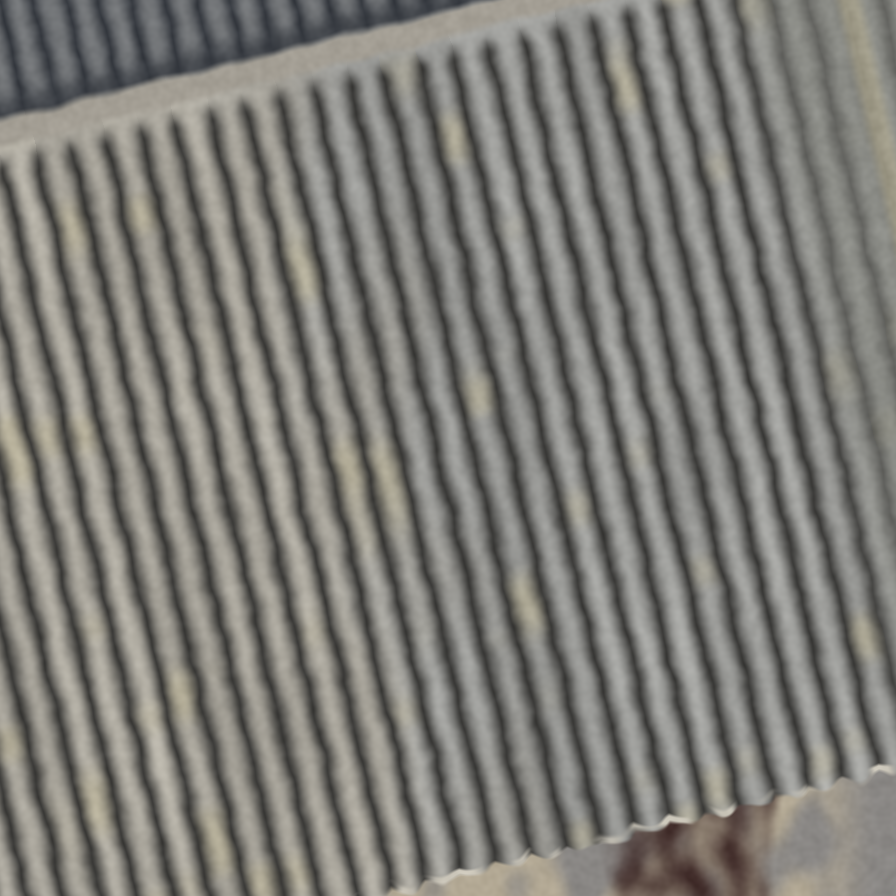
A WebGL 1 fragment shader for this texture:

```glsl
precision highp float;

uniform vec2 u_resolution;

const float TAU = 6.2831853;
const float RIBS = 24.4;       // ribs per canvas width
const float LEAN = 0.235;      // sideways drift of a rib per unit of descent
const float PITCH = 0.245;     // rise of ridge and eave per unit of width
const float RIDGE = 0.150;
const float EAVE = 1.100;

const vec3 GROOVE = vec3(0.215, 0.213, 0.205);
const vec3 WARM_SHEET = vec3(0.685, 0.670, 0.630);
const vec3 COOL_SHEET = vec3(0.630, 0.632, 0.620);
const vec3 FLAT_SHEET = vec3(0.530, 0.535, 0.510);
const vec3 STAIN = vec3(0.730, 0.700, 0.590);
const vec3 CAP = vec3(0.640, 0.620, 0.580);
const vec3 FAR_DARK = vec3(0.200, 0.215, 0.240);
const vec3 FAR_LIGHT = vec3(0.460, 0.470, 0.480);
const vec3 SAND = vec3(0.700, 0.660, 0.580);
const vec3 PAVING = vec3(0.540, 0.530, 0.520);
const vec3 RUST = vec3(0.250, 0.170, 0.160);

float hash1(float n) {
  return fract(sin(n * 91.345) * 4375.85);
}

vec2 gradientAt(vec2 cell) {
  float a = TAU * fract(sin(dot(cell, vec2(127.1, 311.7))) * 43758.5);
  return vec2(cos(a), sin(a));
}

float gradientNoise(vec2 p) {
  vec2 i = floor(p);
  vec2 f = p - i;
  vec2 w = f * f * f * (f * (f * 6.0 - 15.0) + 10.0);
  vec2 e = vec2(1.0, 0.0);
  float a = dot(gradientAt(i), f);
  float b = dot(gradientAt(i + e.xy), f - e.xy);
  float c = dot(gradientAt(i + e.yx), f - e.yx);
  float d = dot(gradientAt(i + e.xx), f - e.xx);
  return mix(mix(a, b, w.x), mix(c, d, w.x), w.y);
}

// Rounded rib crest with a narrow groove at each whole number.
float ribProfile(float k) {
  return pow(0.5 - 0.5 * cos(TAU * k) + 0.003, 0.55);
}

float band(float x, float lo, float hi, float soft) {
  return smoothstep(lo - soft, lo + soft, x) * (1.0 - smoothstep(hi - soft, hi + soft, x));
}

// roof.x runs across the ribs, roof.y from ridge to eave.
vec3 mainSheet(vec2 roof, float k) {
  float rib = floor(k);
  float flatten = smoothstep(0.79, 0.88, roof.x);
  float wear = gradientNoise(vec2(roof.x * 9.0, roof.y * 5.0));
  float cool = smoothstep(0.18, 0.40, roof.x + 0.15 * wear);
  vec3 crest = mix(WARM_SHEET, COOL_SHEET, cool);
  crest *= 1.0 + 0.08 * (hash1(rib) - 0.5) + 0.10 * wear;

  // Pale stains lie in short runs along single ribs.
  float run = gradientNoise(vec2(rib * 3.7 + 0.5, roof.y * 9.0));
  crest = mix(crest, STAIN, 0.65 * smoothstep(0.22, 0.50, run));
  crest = mix(crest, FLAT_SHEET, 0.75 * flatten);

  float profile = mix(ribProfile(k), 1.0, 0.5 * flatten);
  profile = mix(1.0, profile, smoothstep(RIDGE + 0.015, RIDGE + 0.045, roof.y));
  vec3 color = mix(GROOVE, crest, profile);
  return mix(color, STAIN, 0.6 * band(roof.x, 0.935, 0.960, 0.008));
}

vec3 farSheet(float k, float v) {
  vec3 color = mix(FAR_DARK, FAR_LIGHT, ribProfile(k));
  return mix(color, FAR_DARK, 0.7 * smoothstep(RIDGE - 0.055, RIDGE - 0.020, v));
}

vec3 ground(vec2 p) {
  float blotch = gradientNoise(p * vec2(16.0, 12.0));
  vec3 color = mix(SAND, PAVING, smoothstep(-0.1, 0.35, blotch));
  color = mix(color, PAVING, smoothstep(0.90, 0.98, p.x));
  float shade = band(p.x + 0.02 * blotch, 0.69, 0.86, 0.012);
  float clutter = 0.6 + 0.9 * gradientNoise(p * vec2(30.0, 22.0) + 4.0);
  return mix(color, RUST, shade * clamp(clutter, 0.0, 1.0));
}

void main() {
  vec2 p = gl_FragCoord.xy / u_resolution;
  float soft = max(0.003, 1.0 / u_resolution.y);
  float descent = 1.0 - p.y;

  // Slanted roof axes, with ribs slightly bent by wear.
  vec2 roof = vec2(p.x - LEAN * descent, descent + PITCH * p.x);
  float bend = 0.10 * gradientNoise(p * 22.0) + 0.06 * gradientNoise(p * 48.0);
  float k = roof.x * RIBS + bend;

  vec3 color = mainSheet(roof, k);

  // Ridge cap and the shaded roof behind it.
  float ridge = roof.y + 0.006 * gradientNoise(p * 25.0);
  color = mix(color, CAP, band(ridge, RIDGE - 0.015, RIDGE + 0.014, 0.006));
  color = mix(farSheet(k * 1.12, roof.y), color, smoothstep(RIDGE - 0.022, RIDGE - 0.010, ridge));

  // Scalloped eave with a bright broken lip.
  float eave = roof.y - 0.007 * ribProfile(k) + 0.008 * gradientNoise(p * 40.0);
  float lip = band(eave, EAVE - 0.007, EAVE + 0.002, soft);
  color = mix(color, ground(p), smoothstep(EAVE - soft, EAVE + soft, eave));
  color = mix(color, vec3(0.80, 0.78, 0.73), lip * smoothstep(-0.1, 0.3, gradientNoise(p * 28.0)));

  // Fine mottling over everything.
  color += 0.035 * gradientNoise(p * 60.0) + 0.025 * gradientNoise(p * 130.0);
  gl_FragColor = vec4(clamp(color, 0.0, 1.0), 1.0);
}
```
